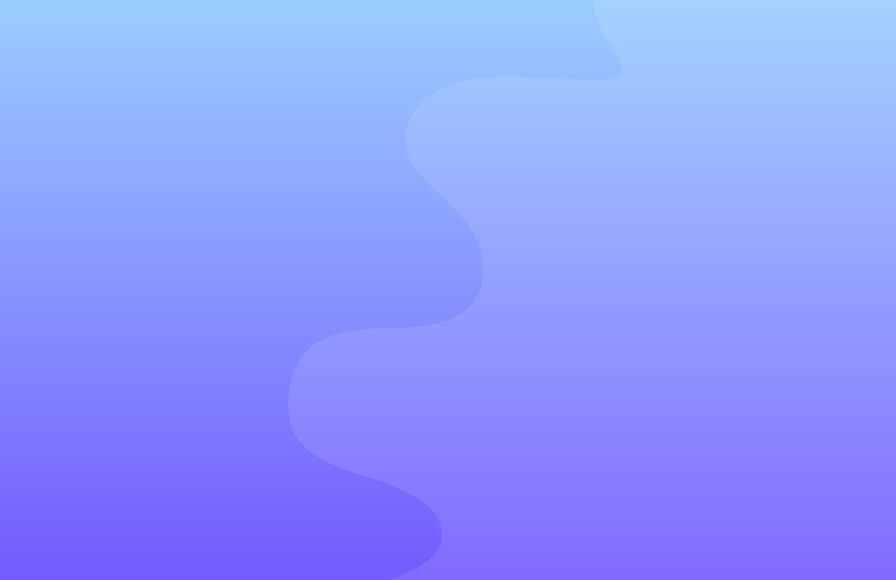
A WebGL 2 fragment shader for this background:

```glsl
#version 300 es
precision highp float;

uniform vec2 u_resolution;
out vec4 fragColor;

const vec3 SKY_BLUE = vec3(0.608, 0.804, 1.0);
const vec3 VIOLET = vec3(0.451, 0.353, 1.0);
const float VEIL_OPACITY = 0.1;
const int CURVE_STEPS = 24;

vec2 bezier(vec2 a, vec2 b, vec2 c, vec2 d, float t) {
    float s = 1.0 - t;
    return s * s * s * a + 3.0 * s * s * t * b + 3.0 * s * t * t * c + t * t * t * d;
}

float segmentDistance(vec2 p, vec2 a, vec2 b) {
    vec2 ab = b - a;
    float t = clamp(dot(p - a, ab) / dot(ab, ab), 0.0, 1.0);
    return length(p - a - ab * t);
}

// True when a ray from p towards the right meets the segment
bool rayCrosses(vec2 p, vec2 a, vec2 b) {
    if ((a.y > p.y) == (b.y > p.y)) return false;
    return p.x < mix(a.x, b.x, (p.y - a.y) / (b.y - a.y));
}

// Extends the border: edge.x is the distance, edge.y flips at each crossing
vec2 addCurve(vec2 edge, vec2 p, vec2 a, vec2 b, vec2 c, vec2 d) {
    vec2 from = a;
    for (int i = 1; i <= CURVE_STEPS; i++) {
        vec2 to = bezier(a, b, c, d, float(i) / float(CURVE_STEPS));
        edge.x = min(edge.x, segmentDistance(p, from, to));
        if (rayCrosses(p, from, to)) edge.y = -edge.y;
        from = to;
    }
    return edge;
}

// Signed distance to the winding border, positive on its right side
float waveDistance(vec2 p) {
    vec2 edge = vec2(10.0, 1.0);
    // Upper hook and shoulder
    edge = addCurve(edge, p, vec2(1.020, 1.010), vec2(1.020, 0.944), vec2(1.074, 0.904), vec2(1.070, 0.876));
    edge = addCurve(edge, p, vec2(1.070, 0.876), vec2(1.066, 0.851), vec2(0.984, 0.867), vec2(0.878, 0.868));
    edge = addCurve(edge, p, vec2(0.878, 0.868), vec2(0.753, 0.870), vec2(0.697, 0.815), vec2(0.697, 0.759));
    // Middle bulge
    edge = addCurve(edge, p, vec2(0.697, 0.759), vec2(0.697, 0.679), vec2(0.831, 0.643), vec2(0.831, 0.537));
    edge = addCurve(edge, p, vec2(0.831, 0.537), vec2(0.831, 0.446), vec2(0.753, 0.436), vec2(0.659, 0.434));
    edge = addCurve(edge, p, vec2(0.659, 0.434), vec2(0.538, 0.434), vec2(0.496, 0.386), vec2(0.496, 0.301));
    // Lower sweep
    edge = addCurve(edge, p, vec2(0.496, 0.301), vec2(0.496, 0.221), vec2(0.562, 0.201), vec2(0.627, 0.179));
    edge = addCurve(edge, p, vec2(0.627, 0.179), vec2(0.707, 0.155), vec2(0.761, 0.124), vec2(0.761, 0.076));
    edge = addCurve(edge, p, vec2(0.761, 0.076), vec2(0.761, 0.036), vec2(0.707, 0.012), vec2(0.643, -0.009));
    return edge.x * edge.y;
}

void main() {
    vec2 p = gl_FragCoord.xy / u_resolution.y;
    // The border is drawn for a fixed aspect and stretched to the canvas width
    p.x *= 1.542 * u_resolution.y / u_resolution.x;

    vec3 color = mix(VIOLET, SKY_BLUE, p.y);

    // Pale translucent veil on the right
    float halfPixel = 0.5 / u_resolution.y;
    float veil = smoothstep(-halfPixel, halfPixel, waveDistance(p));
    color = mix(color, vec3(1.0), VEIL_OPACITY * veil);

    fragColor = vec4(color, 1.0);
}
```
